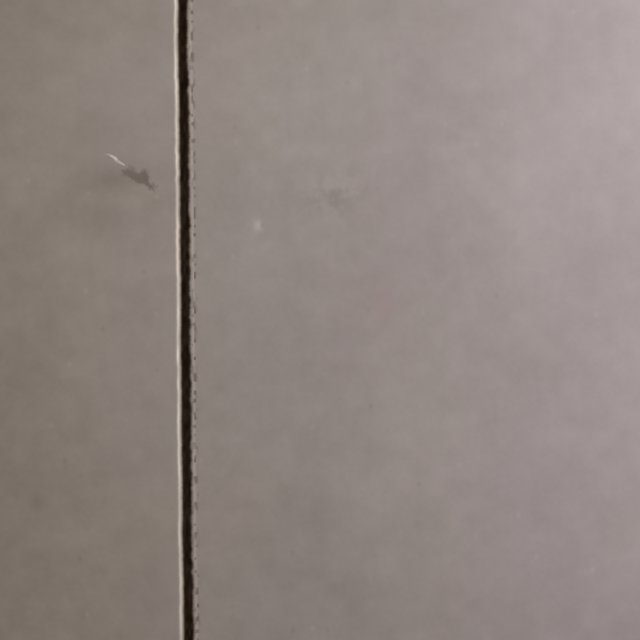
Reproduce this texture procedurally as a three.js fragment shader.

```glsl
// A smooth concrete wall split by one narrow, slightly leaning dark joint.
// Bilinear light plus layered value noise shade the wall; distance
// functions draw the worn joint, its pale rims, a chip and faint stains.
#define GROOVE_BOTTOM 0.2945
#define GROOVE_TOP 0.2855
#define GROOVE_HALF 0.0074
#define RIM_OFFSET 0.0118
#define MOTTLE 0.052
#define GRAIN 0.036
#define EDGE_WEAR 0.0030
#define CHIP_POS vec2(0.214, 0.726)

varying vec2 vUv;

float hash(vec2 p) {
  return fract(sin(dot(p, vec2(127.1, 311.7))) * 43758.5453);
}

float noise(vec2 p) {
  vec2 i = floor(p), f = fract(p);
  f = f * f * (3.0 - 2.0 * f);
  return mix(mix(hash(i), hash(i + vec2(1.0, 0.0)), f.x),
             mix(hash(i + vec2(0.0, 1.0)), hash(i + 1.0), f.x), f.y);
}

float fbm(vec2 p) {
  float sum = 0.0, amp = 0.5;
  for (int i = 0; i < 5; i++) {
    sum += amp * noise(p);
    p = mat2(0.8, 0.6, -0.6, 0.8) * p * 2.03 + 17.3;
    amp *= 0.5;
  }
  return sum;
}

// Soft elliptical spot, 1 at its centre.
float blob(vec2 p, vec2 center, vec2 size) {
  vec2 d = (p - center) / size;
  return exp(-dot(d, d));
}

float segment(vec2 p, vec2 a, vec2 b) {
  vec2 ab = b - a;
  return length(p - a - ab * clamp(dot(p - a, ab) / dot(ab, ab), 0.0, 1.0));
}

// Wall light: dim at the lower left, bright and cooler at the upper right.
vec3 wallColor(vec2 p) {
  float rise = smoothstep(-0.15, 0.9, p.y);
  float across = mix(p.x, p.x * p.x, 0.25);
  float light = mix(mix(0.472, 0.575, across), mix(0.512, 0.685, across), rise);
  light += 0.014 * blob(p, vec2(0.40, 0.88), vec2(0.16, 0.25));
  light += MOTTLE * (fbm(p * vec2(6.0, 7.0)) - 0.48);
  light += GRAIN * (fbm(p * 38.0 + 9.0) - 0.48);
  light += 0.008 * (noise(p * 190.0) - 0.5);
  float cool = smoothstep(0.0, 1.0, p.x + 0.5 * (fbm(p * 6.0 + 31.0) - 0.5));
  return light + mix(vec3(0.002, -0.036, -0.068), vec3(0.004, -0.038, -0.043), cool);
}

// Sparse pits and pale grains, one candidate per cell.
float specks(vec2 p) {
  vec2 q = p * 34.0, cell = floor(q);
  vec2 center = 0.25 + 0.5 * vec2(hash(cell), hash(cell + 41.0));
  float d = length((fract(q) - center) * vec2(1.0, 0.8));
  float tone = hash(cell + 5.0) - 0.55;
  return tone * step(0.94, hash(cell + 83.0)) * (1.0 - smoothstep(0.02, 0.2, d));
}

// Stains, chip and scratch on the wall surface.
vec3 addMarks(vec3 col, vec2 p) {
  float rough = fbm(p * 60.0 + 3.0);
  float patches = smoothstep(0.35, 0.65, rough);
  col += 0.05 * specks(p);
  col -= 0.040 * patches * blob(p, vec2(0.525, 0.695), vec2(0.045, 0.035));
  col -= 0.030 * blob(p, vec2(0.059, 0.215), vec2(0.012, 0.011));
  col -= 0.018 * blob(p, vec2(0.12, 0.66), vec2(0.07, 0.025));
  col += vec3(0.008, -0.012, -0.003) * blob(p, vec2(0.60, 0.53), vec2(0.025, 0.035));
  col += 0.07 * patches * blob(p, vec2(0.404, 0.648), vec2(0.008, 0.009));

  // The chip is a ragged wedge, darkest on the right, with a shaded tail.
  vec2 q = p - CHIP_POS;
  float wedge = abs(q.y + 0.15 * q.x) - 0.009 - 0.25 * q.x;
  float chip = max(wedge, abs(q.x) - 0.022) + 0.030 * (rough - 0.5);
  col -= 0.038 * blob(p, CHIP_POS - vec2(0.035, 0.004), vec2(0.040, 0.020));
  col -= (0.09 + 1.2 * q.x) * (1.0 - smoothstep(-0.005, 0.005, chip));
  col += 0.03 * patches * blob(p, CHIP_POS + vec2(-0.012, -0.020), vec2(0.016, 0.004));

  vec2 bent = p + vec2(0.0, 0.006 * (noise(p * 110.0) - 0.5));
  float scratch = segment(bent, vec2(0.166, 0.762), vec2(0.194, 0.742));
  col += 0.18 * patches * (1.0 - smoothstep(0.0005, 0.003, scratch));
  return col;
}

// Dark joint with a bright left rim and a crumbly, fainter right rim.
vec3 addGroove(vec3 col, vec2 p) {
  float x = p.x - mix(GROOVE_BOTTOM, GROOVE_TOP, p.y);
  x += 0.0012 * (noise(vec2(p.y * 13.0, 2.0)) - 0.5);
  float side = step(0.0, x);
  float wear = fbm(vec2(p.y * 85.0, 7.0 + side * 20.0)) - 0.48;
  float d = abs(x) - GROOVE_HALF + EDGE_WEAR * wear * mix(0.5, 1.5, side);
  vec3 depth = mix(vec3(0.125, 0.090, 0.065), vec3(0.30, 0.25, 0.21),
                   smoothstep(-0.004, 0.001, d));
  depth += 0.07 * (noise(p * vec2(260.0, 90.0)) - 0.5);

  // Crumbled grains and a soft shade lie just outside the right edge.
  float crumbs = smoothstep(0.45, 0.85, noise(p * vec2(210.0, 150.0)));
  col -= 0.14 * crumbs * side * exp(-pow((x - 0.0135) / 0.0035, 2.0));
  col *= 1.0 - 0.22 * side * exp(-max(d, 0.0) / 0.0022);
  col = mix(depth, col, smoothstep(-0.0020, 0.0020, d));

  float rim = exp(-pow((abs(x) - RIM_OFFSET + 0.002 * wear) / 0.0026, 2.0));
  float strength = 0.75 + 0.5 * noise(vec2(p.y * 45.0, side * 9.0));
  return col + vec3(1.0, 0.96, 0.89) * rim * strength * mix(0.23, 0.07, side);
}

void main() {
  vec3 col = addMarks(wallColor(vUv), vUv);
  gl_FragColor = vec4(clamp(addGroove(col, vUv), 0.0, 1.0), 1.0);
}
```
